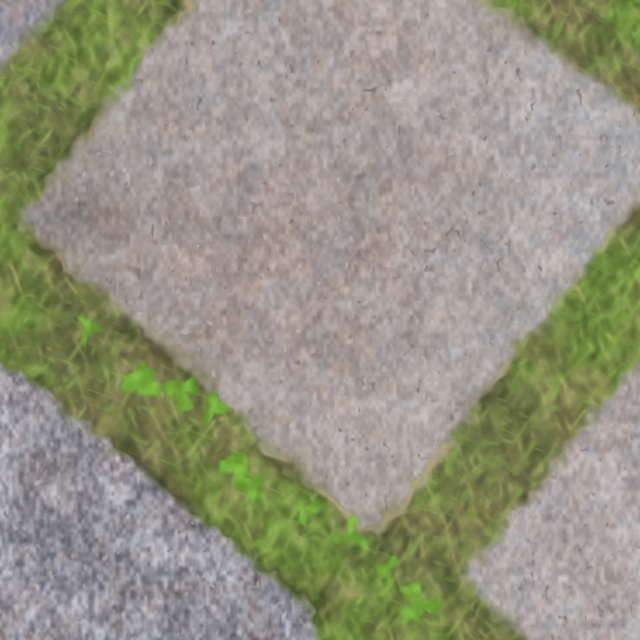
Reproduce this texture procedurally as a three.js fragment shader.

```glsl
// Weathered stone paving slabs set diagonally, with grass and clover in the joints.
varying vec2 vUv;

float hash(vec2 p) {
  p = fract(p * vec2(0.1031, 0.1137));
  p += dot(p, p.yx + 33.33);
  return fract((p.x + p.y) * p.x * 17.3);
}

float noise(vec2 p) {
  vec2 i = floor(p), f = fract(p);
  f = f * f * (3.0 - 2.0 * f);
  i += 57.0;
  return mix(mix(hash(i), hash(i + vec2(1, 0)), f.x),
             mix(hash(i + vec2(0, 1)), hash(i + vec2(1, 1)), f.x), f.y);
}

float fbm(vec2 p) {
  float sum = 0.0, amp = 0.53;
  for (int i = 0; i < 4; i++) {
    sum += amp * noise(p);
    p = mat2(1.6, 1.2, -1.2, 1.6) * p + 7.1;
    amp *= 0.5;
  }
  return sum;
}

// Signed distance to the left of the line from a to b.
float leftOf(vec2 p, vec2 a, vec2 b) {
  vec2 d = normalize(b - a);
  return d.x * (p.y - a.y) - d.y * (p.x - a.x);
}

float blades(vec2 p, float angle) {
  float c = cos(angle), s = sin(angle);
  vec2 q = mat2(c, -s, s, c) * p;
  q += 0.016 * vec2(noise(q * 30.0), noise(q * 30.0 + 13.0));
  return noise(q * vec2(115.0, 46.0) + angle * 9.0);
}

// Irregular chips, slightly taller than wide.
float chips(vec2 p, float threshold) {
  p += 0.006 * vec2(noise(p * 90.0), noise(p * 90.0 + 31.0));
  float n = noise(p * vec2(96.0, 68.0)) * 0.75 + noise(p * vec2(170.0, 130.0)) * 0.25;
  return smoothstep(threshold, threshold + 0.18, n);
}

vec3 stone(vec2 p, vec3 base, float contrast) {
  float grain = noise(p * vec2(120.0, 84.0)) * 0.6 + noise(p * vec2(185.0, 135.0) + 4.0) * 0.4;
  vec3 col = base + (grain - 0.5) * contrast;
  col += (fbm(p * 22.0) - 0.5) * contrast * 0.7;
  col += 0.035 * (noise(p * 38.0 + 60.0) - 0.5) * vec3(1.0, 0.0, -0.8);
  col = mix(col, vec3(0.80, 0.78, 0.77), 0.45 * chips(p, 0.74));
  return mix(col, vec3(0.38, 0.34, 0.34), 0.45 * chips(p + 8.3, 0.77));
}

vec3 grass(vec2 p) {
  float a = blades(p, 0.35), b = blades(p, -0.6), c = blades(p, 1.15);
  vec3 col = mix(vec3(0.42, 0.44, 0.27), vec3(0.42, 0.52, 0.24), smoothstep(0.3, 0.65, fbm(p * 9.0 + 3.0)));
  col = mix(col, vec3(0.53, 0.48, 0.34), 0.5 * smoothstep(0.48, 0.7, fbm(p * 15.0 + 21.0)));
  col *= 0.78 + 0.26 * a + 0.24 * b;
  col = mix(col, vec3(0.53, 0.65, 0.31), 0.42 * smoothstep(0.62, 0.95, max(b, c)));
  col = mix(col, vec3(0.66, 0.62, 0.45), 0.3 * smoothstep(0.7, 0.95, a));
  return col * (0.82 + 0.36 * fbm(p * 40.0));
}

void main() {
  vec2 p = vUv;
  vec2 w = p + 0.022 * (vec2(fbm(p * 17.0), fbm(p * 17.0 + 40.0)) - 0.5)
             + 0.016 * (vec2(noise(p * 65.0), noise(p * 65.0 + 9.0)) - 0.5);

  // Slab outlines, positive inside
  float lower = min(leftOf(w, vec2(0.035, 0.65), vec2(0.57, 0.17)),
                    leftOf(w, vec2(0.60, 0.185), vec2(0.985, 0.665)));
  float upper = min(leftOf(w, vec2(0.30, 1.0), vec2(0.035, 0.67)),
                    leftOf(w, vec2(1.0, 0.825), vec2(0.755, 1.0)));
  float middle = min(min(lower, upper), w.x - 0.035);
  float left = min(leftOf(w, vec2(0.50, 0.045), vec2(0.0, 0.435)), 0.49 - w.x);
  float right = min(leftOf(w, vec2(1.0, 0.44), vec2(0.723, 0.10)),
                    leftOf(w, vec2(0.723, 0.10), vec2(0.83, 0.0)));
  float corner = leftOf(w, vec2(0.0, 0.90), vec2(0.10, 1.0));

  // Grass, with broken shade where it meets the stone
  vec3 col = grass(p);
  float broken = smoothstep(0.35, 0.7, noise(p * 15.0 + 30.0));
  col *= 1.0 - 0.30 * broken * exp(-abs(middle + 0.006) * 90.0);
  col *= 1.0 - (0.10 + 0.30 * broken) * exp(-abs(left + 0.006) * 80.0);

  // Middle slab: warm centre, cool pale right side, dark left corner
  float stain = fbm(p * 5.0 + 12.0);
  float warm = exp(-5.0 * dot(p - vec2(0.45, 0.68), p - vec2(0.45, 0.68)));
  vec3 base = mix(vec3(0.685, 0.66, 0.655), vec3(0.635, 0.582, 0.568), warm * smoothstep(0.2, 0.65, stain));
  base = mix(base, vec3(0.69, 0.68, 0.695), 0.6 * smoothstep(0.65, 0.95, p.x));
  base += (stain - 0.5) * 0.08;
  base -= 0.16 * exp(-length((p - vec2(0.11, 0.67)) * vec2(1.0, 1.3)) * 13.0);
  base += 0.06 * (1.0 - smoothstep(0.012, 0.04, length(w - vec2(0.64, 0.857))));
  vec3 slab = stone(p, base, 0.19);
  slab = mix(slab, vec3(0.56, 0.54, 0.43), (0.2 + 0.35 * broken) * exp(-max(middle, 0.0) * 55.0));
  col = mix(col, slab, smoothstep(-0.014, 0.014, middle));

  // Neighbouring slabs
  col = mix(col, stone(p + 2.0, vec3(0.59, 0.58, 0.61), 0.36), smoothstep(-0.011, 0.013, left));
  col = mix(col, stone(p + 4.0, vec3(0.68, 0.65, 0.65), 0.22), smoothstep(-0.014, 0.016, right));
  col = mix(col, stone(p + 6.0, vec3(0.62, 0.60, 0.62), 0.22), smoothstep(-0.02, 0.02, corner));

  // Scraps of dry straw along the rim of the middle slab
  float straw = exp(-pow((middle + 0.002) * 170.0, 2.0)) * smoothstep(0.62, 0.82, noise(p * 14.0 + 5.0));
  col = mix(col, vec3(0.74, 0.67, 0.53), 0.6 * straw);

  // Clover clumps strewn down the lower joint
  for (int i = 0; i < 10; i++) {
    float k = float(i);
    vec2 jitter = vec2(hash(vec2(k, 3.0)), hash(vec2(k, 8.0))) - 0.5;
    vec2 q = w - mix(vec2(0.165, 0.475), vec2(0.64, 0.08), k / 9.0) - jitter * 0.07;
    float size = 0.019 + 0.016 * hash(vec2(k, 14.0));
    float lobes = 0.72 + 0.28 * cos(3.0 * atan(q.y, q.x + 0.00001) + k * 2.1);
    float leaf = 1.0 - smoothstep(-0.009, 0.006, length(q) - size * lobes);
    vec3 green = mix(vec3(0.36, 0.58, 0.15), vec3(0.54, 0.82, 0.28), noise(p * 75.0 + k));
    col = mix(col, green, 0.8 * leaf);
  }
  gl_FragColor = vec4(clamp(col, 0.0, 1.0), 1.0);
}
```
